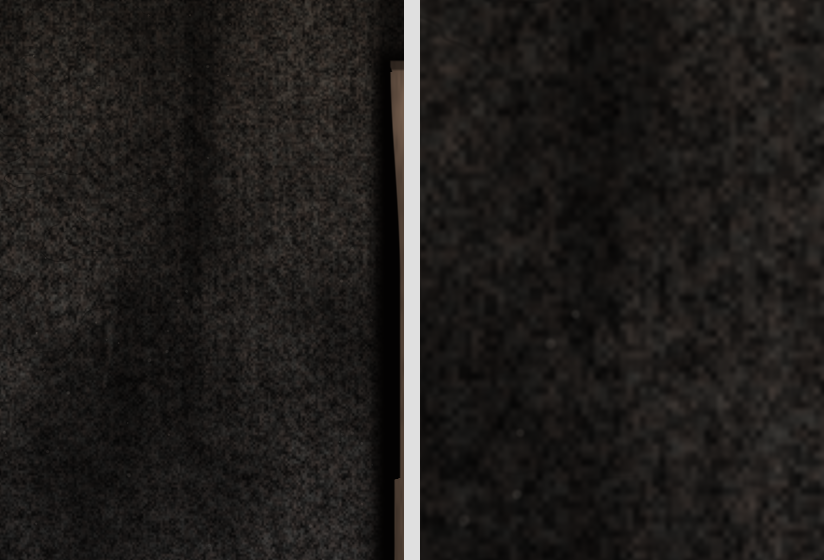
Left: the whole. Right: its middle third, enlarged.
A WebGL 2 fragment shader for this texture:

```glsl
#version 300 es
precision highp float;
// A dark, worn wall with fine mottled grain, hairline cracks and pale flecks,
// ending at the right in a black gap beside a narrow warm board.
// Layered value noise shapes the wall; soft distance masks cut the gap and board.

uniform vec2 u_resolution;
out vec4 fragColor;

float hash(vec2 cell) {
    return fract(sin(dot(cell, vec2(127.1, 311.7))) * 43758.545);
}

float valueNoise(vec2 p) {
    vec2 cell = floor(p), f = fract(p);
    f = f * f * (3.0 - 2.0 * f);
    float low = mix(hash(cell), hash(cell + vec2(1, 0)), f.x);
    float high = mix(hash(cell + vec2(0, 1)), hash(cell + vec2(1, 1)), f.x);
    return mix(low, high, f.y);
}

float fbm(vec2 p) {
    float sum = 0.0, weight = 0.5;
    for (int octave = 0; octave < 4; octave++) {
        sum += weight * valueNoise(p);
        p = mat2(1.6, 1.2, -1.2, 1.6) * p + 17.3;
        weight *= 0.5;
    }
    return sum / 0.9375;
}

float bump(float x, float center, float width) {
    float d = (x - center) / width;
    return exp(-d * d);
}

float segmentDistance(vec2 p, vec2 a, vec2 b) {
    vec2 ab = b - a;
    return length(p - a - ab * clamp(dot(p - a, ab) / dot(ab, ab), 0.0, 1.0));
}

// Sparse soft dots, one candidate per cell
float flecks(vec2 p, float scale, float share) {
    vec2 q = p * scale, cell = floor(q);
    vec2 center = 0.3 + 0.4 * vec2(hash(cell + 3.1), hash(cell + 8.7));
    float radius = mix(0.12, 0.28, hash(cell + 5.3));
    float dotMask = 1.0 - smoothstep(0.3 * radius, radius, length(fract(q) - center));
    return dotMask * step(1.0 - share, hash(cell + 1.9));
}

// Pale worn area at the left, ending below in a rising curve
float wornPatch(vec2 p, float cloud) {
    float rim = 0.31 + 0.3 * p.x + 1.7 * p.x * p.x;
    float above = smoothstep(-0.02, 0.05, p.y - rim + 0.12 * (cloud - 0.5));
    float side = 1.0 - smoothstep(0.13, 0.36, p.x + 0.2 * (cloud - 0.5));
    return above * side * (1.0 - 0.45 * smoothstep(0.68, 1.0, p.y));
}

float wallLight(vec2 p, float cloud) {
    float column = bump(p.x, 0.56, 0.14);
    float columnFade = 1.0 - 0.65 * bump(p.y, 0.46, 0.13);
    float light = 0.8 + 0.36 * wornPatch(p, cloud) + 0.36 * column * columnFade;
    light -= 0.16 * bump(p.x, 0.365, 0.035) * smoothstep(0.4, 0.6, p.y);
    light -= 0.1 * bump(p.x, 0.2, 0.2) * (1.0 - smoothstep(0.15, 0.38, p.y));
    light += 0.22 * (valueNoise(p * vec2(38.0, 2.5)) - 0.5);
    return light + 0.8 * (cloud - 0.5);
}

float grain(vec2 p) {
    float fine = valueNoise(p * vec2(260.0, 235.0)) - 0.5;
    float medium = valueNoise(p * vec2(135.0, 115.0) + 41.0) - 0.5;
    float coarse = valueNoise(p * 62.0 + 9.0) - 0.5;
    return 0.85 * fine + 0.6 * medium + 0.3 * coarse;
}

float cracks(vec2 p) {
    float ridge = abs(fbm(p * vec2(9.0, 14.0) + 4.0) - 0.5);
    return 1.0 - smoothstep(0.0, 0.022, ridge);
}

float scratch(vec2 p) {
    vec2 q = p + vec2(0.012 * (valueNoise(p * 24.0) - 0.5), 0.0);
    float d = min(segmentDistance(q, vec2(0.21, 0.45), vec2(0.195, 0.385)),
                  segmentDistance(q, vec2(0.195, 0.385), vec2(0.185, 0.31)));
    return (1.0 - smoothstep(0.001, 0.007, d)) * (0.4 + 0.6 * valueNoise(p * 70.0));
}

vec3 wallColor(vec2 p) {
    float cloud = fbm(p * 7.0 + 2.0);
    float tone = 0.136 * wallLight(p, cloud) * (1.0 + grain(p));
    tone *= 1.0 - 0.28 * cracks(p) * (0.25 + 0.75 * wornPatch(p, cloud));
    tone += 0.06 * scratch(p) + 0.08 * flecks(p, 55.0, 0.025) + 0.06 * flecks(p, 24.0, 0.012);
    float hueShift = valueNoise(p * 120.0 + 73.0) - 0.5;
    vec3 tint = mix(vec3(1.0, 0.89, 0.79), vec3(0.97, 0.91, 0.88), 1.0 - p.y);
    return tone * (tint + hueShift * vec3(0.1, -0.03, -0.06));
}

// Board coverage, measured inward from the right side
float boardMask(float inset, float y) {
    float width = 0.007 + 0.0175 * smoothstep(0.5, 0.9, y);
    width = mix(width, 0.0215, smoothstep(0.882, 0.872, y));
    width = mix(0.007 + 0.0175 * smoothstep(0.5, 0.9, y), width, step(0.872, y));
    width = mix(width, 0.017, smoothstep(0.147, 0.143, y));
    float side = 1.0 - smoothstep(width - 0.002, width + 0.002, inset);
    return side * (1.0 - smoothstep(0.889, 0.894, y));
}

vec3 boardColor(vec2 p, float inset) {
    float glow = 0.85 + 0.38 * bump(p.y, 0.8, 0.1);
    glow *= 1.0 - 0.45 * smoothstep(0.872, 0.878, p.y);
    float fiber = 0.92 + 0.16 * valueNoise(p * vec2(240.0, 35.0));
    return vec3(0.36, 0.29, 0.24) * glow * fiber * (1.0 - 9.0 * inset);
}

void main() {
    vec2 p = gl_FragCoord.xy / u_resolution.y;
    float inset = u_resolution.x / u_resolution.y - p.x;
    float gap = 1.0 - smoothstep(0.032, 0.075, inset);
    gap *= mix(1.0, 0.5, smoothstep(0.885, 0.935, p.y));
    vec3 color = mix(wallColor(p), vec3(0.012, 0.008, 0.006), gap);
    color = mix(color, boardColor(p, inset), boardMask(inset, p.y));
    fragColor = vec4(clamp(color, 0.0, 1.0), 1.0);
}
```
